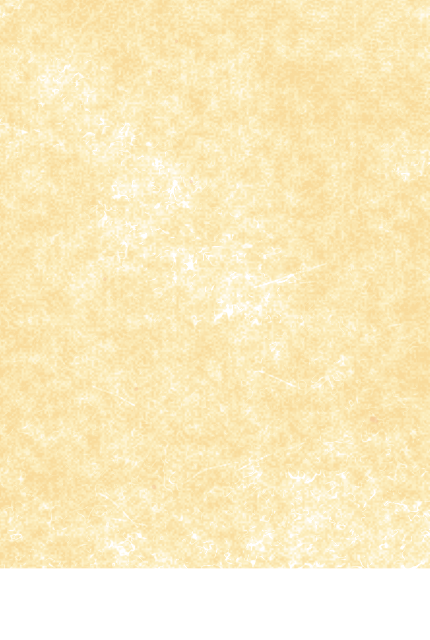
A Shadertoy shader for this texture:

```glsl
#define TAN vec3(0.975, 0.860, 0.610)
#define CREAM vec3(0.990, 0.935, 0.750)
#define WHITE vec3(1.0)
#define STAIN vec3(0.950, 0.720, 0.560)
#define MARGIN 0.112
#define BASE_TONE 0.29
#define GRAIN 0.55
#define MOTTLE 0.75
#define FLAKES 0.50
#define SCRATCHES 9
#define SPOTS 10

float hash(vec2 p) {
    return fract(sin(dot(p, vec2(127.1, 311.7))) * 43758.5453);
}

float noise(vec2 p) {
    vec2 i = floor(p), f = fract(p);
    f = f * f * (3.0 - 2.0 * f);
    return mix(mix(hash(i), hash(i + vec2(1, 0)), f.x),
               mix(hash(i + vec2(0, 1)), hash(i + vec2(1, 1)), f.x), f.y);
}

float fbm(vec2 p) {
    float sum = 0.0, amp = 0.5;
    for (int i = 0; i < 5; i++) {
        sum += amp * noise(p);
        p = mat2(1.6, 1.2, -1.2, 1.6) * p + 17.3;
        amp *= 0.5;
    }
    return sum / 0.97;
}

float segment(vec2 p, vec2 a, vec2 b) {
    vec2 pa = p - a, ba = b - a;
    return length(pa - ba * clamp(dot(pa, ba) / dot(ba, ba), 0.0, 1.0));
}

// Pale worn areas: a diagonal band, a small patch and the lower right
float wear(vec2 p) {
    float ragged = (fbm(p * 9.0 + 4.0) - 0.5) * 0.32 + (fbm(p * 45.0) - 0.5) * 0.10;
    float band = min(segment(p, vec2(0.0, 0.91), vec2(0.22, 0.70)),
                     segment(p, vec2(0.22, 0.70), vec2(0.39, 0.56)));
    float patchDist = length((p - vec2(0.56, 0.77)) * vec2(0.8, 1.3));
    float worn = smoothstep(0.11, 0.03, band + ragged);
    worn = max(worn, 0.8 * smoothstep(0.07, 0.0, patchDist + ragged));
    float corner = smoothstep(0.46, 0.12, p.y - 0.22 * (p.x - 0.34) + ragged);
    return max(worn, corner * (0.65 + 0.75 * p.x));
}

// Short curled slivers, cut from the contours of a noise field
float flakes(vec2 p, float scale) {
    vec2 q = p * scale + 1.5 * noise(p * scale * 0.6);
    float contour = smoothstep(0.13, 0.03, abs(noise(q) - 0.5));
    return contour * smoothstep(0.60, 0.78, noise(p * scale * 0.65 + 31.0));
}

float scratches(vec2 p, float px) {
    float sum = 0.0;
    vec2 bent = p + 0.014 * (vec2(noise(p * 22.0), noise(p * 22.0 + 9.0)) - 0.5);
    for (int i = 0; i < SCRATCHES; i++) {
        float id = float(i);
        vec2 start = vec2(hash(vec2(id, 1.0)) * 0.62, 0.16 + 0.42 * hash(vec2(id, 2.0)));
        float angle = (hash(vec2(id, 3.0)) - 0.5) * 1.5;
        float reach = 0.04 + 0.10 * hash(vec2(id, 4.0));
        float d = segment(bent, start, start + reach * vec2(cos(angle), sin(angle)));
        sum = max(sum, smoothstep(0.0008 + px, 0.0004, d));
    }
    return sum * smoothstep(0.25, 0.55, noise(p * 60.0));
}

// Faint reddish spots
float spots(vec2 p) {
    float sum = 0.0;
    for (int i = 0; i < SPOTS; i++) {
        float id = float(i) + 20.0;
        vec2 centre = vec2(0.67 * hash(vec2(id, 1.0)), 0.18 + 0.78 * hash(vec2(id, 2.0)));
        float radius = mix(0.003, 0.009, pow(hash(vec2(id, 3.0)), 3.0));
        float d = length(p - centre) + radius * (noise(p * 200.0) - 0.5);
        sum = max(sum, smoothstep(radius, radius * 0.3, d));
    }
    return sum;
}

void mainImage(out vec4 fragColor, in vec2 fragCoord) {
    float px = 1.0 / iResolution.y;
    vec2 p = fragCoord * px;

    // Paper tone: broad patches, mottling and fine grain
    float worn = wear(p);
    float tone = BASE_TONE + 0.19 * worn;
    tone += 0.5 * (fbm(p * 6.0 + 50.0) - 0.5);
    tone += MOTTLE * (fbm(p * 48.0 + 7.0) - 0.5);
    tone += GRAIN * (noise(p * 310.0) - 0.5);

    // Chipped and scratched surface
    float chips = max(flakes(p, 95.0), 0.8 * flakes(p + 3.0, 150.0));
    tone += FLAKES * chips * (0.35 + 0.65 * worn);
    tone += 0.35 * scratches(p, px);
    tone = clamp(tone, 0.0, 1.0);

    vec3 color = mix(TAN, CREAM, min(tone * 2.0, 1.0));
    color = mix(color, WHITE, max(tone * 2.0 - 1.0, 0.0));
    color = mix(color, STAIN, 0.4 * spots(p));

    // Blank strip below the paper
    color = mix(WHITE, color, smoothstep(-px, px, p.y - MARGIN));
    fragColor = vec4(color, 1.0);
}
```
